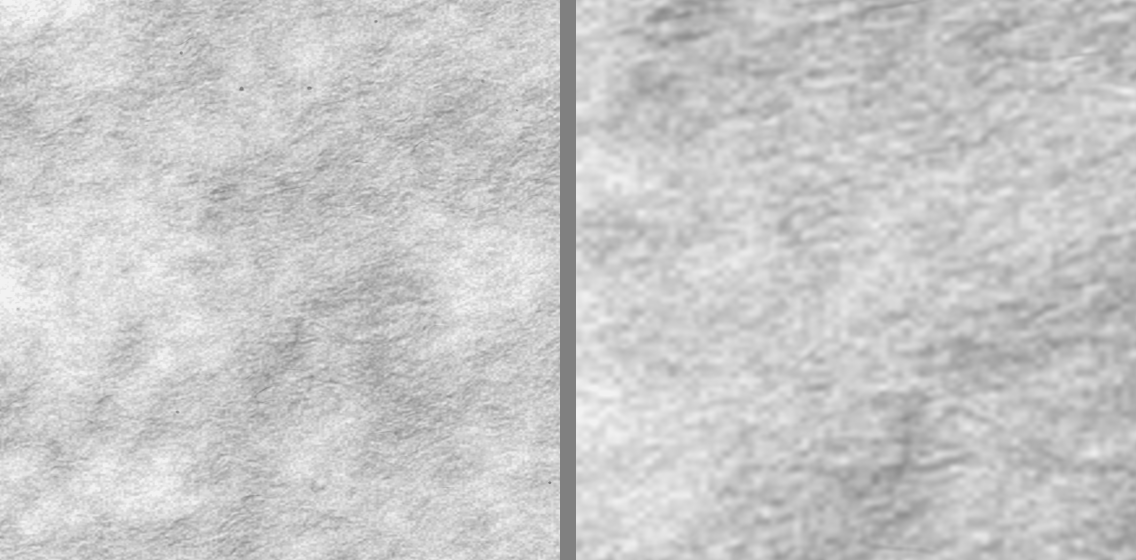
Left: the whole. Right: its middle third, enlarged.
Reproduce this texture procedurally as a WebGL 2 fragment shader.

```glsl
#version 300 es
precision highp float;

// Weathered pale plaster: soft diagonal clouds of grey, ragged mottling,
// and a crisp embossed skin of short near-horizontal trowel ripples.
// Layered value noise makes the tones; sparse cells hold the dark pits.

uniform vec2 u_resolution;
out vec4 fragColor;

float hash(vec2 p) {
    vec3 q = fract(vec3(p.xyx) * 0.1031);
    q += dot(q, q.yzx + 33.33);
    return fract((q.x + q.y) * q.z);
}

float noise(vec2 p) {
    vec2 cell = floor(p), f = fract(p);
    f = f * f * (3.0 - 2.0 * f);
    return mix(mix(hash(cell), hash(cell + vec2(1, 0)), f.x),
               mix(hash(cell + vec2(0, 1)), hash(cell + vec2(1, 1)), f.x), f.y);
}

// Layered noise, centred on zero; each layer is turned to hide the lattice
float layers(vec2 p) {
    float sum = 0.0, weight = 0.48;
    for (int i = 0; i < 5; i++) {
        sum += weight * (noise(p) - 0.5);
        p = mat2(1.6, 1.2, -1.2, 1.6) * p + 17.3;
        weight *= 0.56;
    }
    return sum;
}

// Surface height: short ripples with smaller ones on top
float height(vec2 p) {
    return 0.55 * noise(p * vec2(58, 110)) + 0.45 * noise(p * vec2(115, 195) + 51.7);
}

// Short broken lines along the middle level of a stretched noise
float creases(vec2 p) {
    float line = 1.0 - smoothstep(0.0, 0.09, abs(noise(p * vec2(19, 42)) - 0.5));
    return line * smoothstep(0.5, 0.8, noise(p * 24.0 + 8.4));
}

// Small dark pits, in a few of the cells only
float pits(vec2 p) {
    vec2 grid = p * 17.0, cell = floor(grid);
    vec2 centre = 0.25 + 0.5 * vec2(hash(cell + 3.1), hash(cell + 7.7));
    float radius = 0.01 + 0.04 * hash(cell + 12.9);
    float ragged = length((fract(grid) - centre) * vec2(0.8, 1.0)) + 0.07 * (noise(p * 160.0) - 0.5);
    return step(0.955, hash(cell + 21.3)) * (1.0 - smoothstep(0.0, radius + 0.04, ragged));
}

void main() {
    vec2 p = gl_FragCoord.xy / u_resolution.y;

    // Bend the plane gently so that ripples and clouds change direction
    vec2 bent = p + 0.05 * vec2(layers(p * 5.0 + 4.2), layers(p * 6.0 + 31.8));
    bent.y -= 0.12 * p.x;

    // Clouds drawn out along a rising diagonal, stronger on the left
    vec2 along = mat2(0.8, -0.6, 0.6, 0.8) * bent;
    float cloud = layers(along * vec2(4.8, 7.0) + 9.6);
    float mottle = layers(bent * vec2(21, 31) + 63.0);
    float tone = 0.795 + mix(0.38, 0.27, smoothstep(0.1, 0.7, p.x)) * cloud + 0.19 * mottle;
    tone += 0.035 * (1.0 - smoothstep(0.0, 0.5, p.x)) * smoothstep(0.3, 0.9, p.y);

    // Relief lit from above, rougher in the dark patches
    float rough = smoothstep(0.12, -0.14, cloud + 0.8 * mottle);
    float relief = height(bent) - height(bent + vec2(-0.0018, 0.0042));
    tone += mix(0.11, 0.23, rough) * relief;
    tone += 0.12 * (noise(p * vec2(215, 250)) - 0.5);

    // Creases and pits
    tone -= mix(0.02, 0.08, rough) * creases(bent);
    tone -= 0.28 * pits(p);

    fragColor = vec4(vec3(clamp(tone, 0.3, 0.95)), 1.0);
}
```
